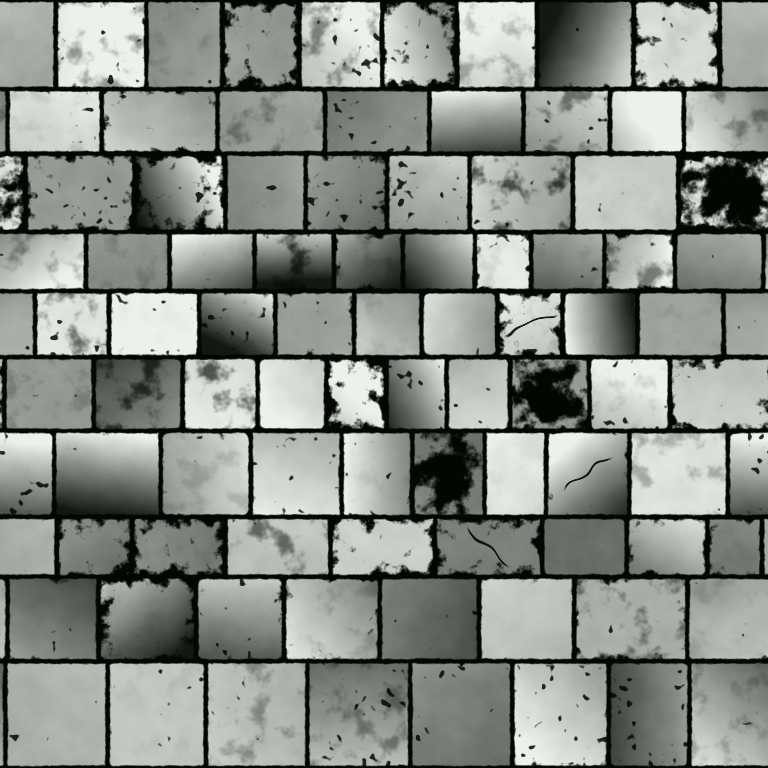
Reproduce this texture map procedurally as a WebGL 1 fragment shader.

```glsl
precision highp float;
uniform vec2 u_resolution;

// Joints sit at shift + index, swaying by drift with a crest at peak
struct Course { float bottom, height, count, shift, drift, peak; };

float hash(vec2 p) {
  vec3 q = fract(p.xyx * 0.1031);
  q += dot(q, q.yzx + 33.33);
  return fract((q.x + q.y) * q.z);
}

// Independent random value per brick and per property
float pick(vec2 brick, float property) {
  return hash(brick * vec2(17.0, 5.0) + property * vec2(7.3, 31.7));
}

float corner(vec2 cell, vec2 offset) {
  float a = 6.2832 * hash(cell);
  return dot(vec2(cos(a), sin(a)), offset);
}

float gradientNoise(vec2 p) {
  vec2 i = floor(p), f = fract(p), e = vec2(1.0, 0.0);
  vec2 w = f * f * f * (f * (f * 6.0 - 15.0) + 10.0);
  return mix(mix(corner(i, f), corner(i + e, f - e), w.x),
             mix(corner(i + e.yx, f - e.yx), corner(i + 1.0, f - 1.0), w.x), w.y);
}

float fbm(vec2 p) {
  float sum = 0.0, amp = 0.65;
  for (int i = 0; i < 4; i++) {
    sum += amp * gradientNoise(p);
    p = mat2(1.6, 1.2, -1.2, 1.6) * p + 5.3;
    amp *= 0.55;
  }
  return sum;
}

Course courseAt(float y) {
  if (y < 0.139) return Course(0.0, 0.139, 8.0, 0.23, 0.12, 0.58);
  if (y < 0.249) return Course(0.139, 0.110, 8.0, 0.03, 0.09, 0.0);
  if (y < 0.327) return Course(0.249, 0.078, 9.0, -0.01, 0.40, 0.74);
  if (y < 0.439) return Course(0.327, 0.112, 9.0, 0.70, 0.29, 0.27);
  if (y < 0.535) return Course(0.439, 0.096, 10.0, 0.05, 0.38, 0.27);
  if (y < 0.621) return Course(0.535, 0.086, 10.0, 0.46, 0.11, 0.33);
  if (y < 0.698) return Course(0.621, 0.077, 10.0, 0.10, 0.26, 0.37);
  if (y < 0.800) return Course(0.698, 0.102, 8.0, 0.15, 0.27, 0.16);
  if (y < 0.884) return Course(0.800, 0.084, 8.0, 0.24, 0.22, 0.53);
  return Course(0.884, 0.116, 9.0, 0.49, 0.19, 0.14);
}

vec2 brickKey(float id, Course c) {
  return vec2(floor(mod(id + 0.5, c.count)), floor(c.bottom * 100.0 + 0.5));
}

float joint(float id, Course c) {
  float sway = c.drift * cos(6.2832 * (id / c.count - c.peak));
  return id + sway + 0.14 * (pick(brickKey(id, c), 0.0) - 0.5);
}

void main() {
  vec2 uv = gl_FragCoord.xy / u_resolution;
  float pixel = 1.0 / u_resolution.y;

  // Locate the brick; each one has its own coordinates, so the wall tiles
  Course c = courseAt(uv.y);
  float u = uv.x * c.count - c.shift;
  float id = floor(u + 0.5);
  if (u < joint(id, c)) id -= 1.0;
  float left = joint(id, c);
  vec2 size = vec2((joint(id + 1.0, c) - left) / c.count, c.height);
  vec2 p = vec2((u - left) / c.count, uv.y - c.bottom);
  vec2 brick = brickKey(id, c);
  vec2 q = p + 3.0 * vec2(pick(brick, 1.0), pick(brick, 2.0));
  vec2 centred = p - 0.5 * size;
  vec2 t = centred / size;

  // Depth inside a rounded box with a chipped outline
  float radius = 0.002 + 0.007 * pow(pick(brick, 3.0), 3.0);
  vec2 box = abs(centred) - 0.5 * size + 0.0016 + radius;
  float depth = radius - length(max(box, 0.0)) - min(max(box.x, box.y), 0.0);
  depth += 0.001 * gradientNoise(q * 25.0) + 0.0018 * fbm(q * 100.0);

  // Flat tone, directional shading stronger on dark bricks, faint mottling
  float angle = 6.2832 * pick(brick, 4.0);
  vec2 dir = vec2(cos(angle), sin(angle));
  float tone = 0.32 + 0.65 * pow(pick(brick, 5.0), 0.85);
  float shading = pick(brick, 6.0);
  tone += 1.5 * shading * shading * (1.25 - tone) * dot(dir, t);
  tone = clamp(tone + 0.06 * fbm(q * 24.0), 0.07, 0.94);

  // Grey smudges
  float smudge = pow(pick(brick, 7.0), 4.0);
  tone *= 1.0 - 0.8 * smudge * smoothstep(0.0, 0.4, fbm(q * 24.0 + 9.0));

  // Clustered pits
  float pitting = pow(pick(brick, 8.0), 3.0);
  float pits = gradientNoise(q * 95.0) + 0.7 * gradientNoise(q * 26.0);
  float pitLimit = mix(0.68, 0.36, pitting);
  tone *= 1.0 - 0.85 * smoothstep(pitLimit, pitLimit + 0.2, pits);

  // Grime creeping in from the joints
  float grime = pow(pick(brick, 9.0), 4.0);
  float creep = 0.7 * exp(-max(depth, 0.0) / 0.012) + fbm(q * 42.0);
  tone *= 1.0 - smoothstep(0.0, 0.35, creep - mix(0.85, 0.25, grime));

  // Rare black blots and hairline cracks
  float blot = step(0.94, pick(brick, 10.0));
  tone *= 1.0 - blot * (1.0 - smoothstep(-0.05, 0.25, length(t) - 0.32 + 0.7 * fbm(q * 34.0)));
  float crack = abs(dot(dir, centred) + 0.014 * gradientNoise(q * 30.0));
  float hairline = 1.0 - smoothstep(0.0006, 0.0006 + 1.2 * pixel, crack);
  hairline *= 1.0 - smoothstep(0.03, 0.04, length(centred));
  tone *= 1.0 - 0.9 * step(0.97, pick(brick, 11.0)) * hairline;

  // Dark joints
  tone *= smoothstep(0.0, max(0.0028, 1.5 * pixel), depth);
  gl_FragColor = vec4(mix(vec3(0.012, 0.022, 0.012), vec3(0.99, 1.0, 0.99), tone), 1.0);
}
```
